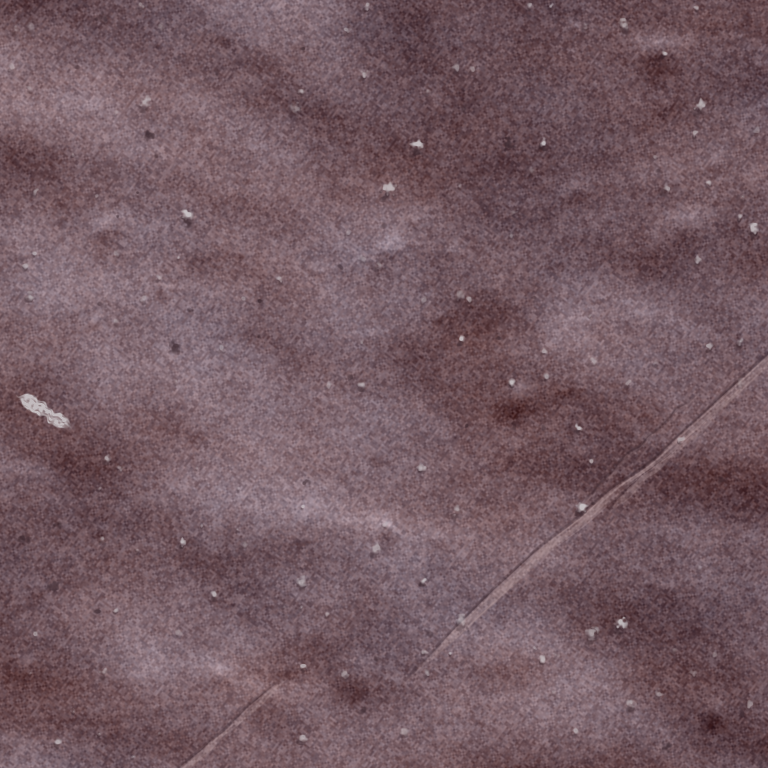
Reproduce this texture procedurally as a WebGL 2 fragment shader.

```glsl
#version 300 es
precision highp float;
// Weathered mauve-brown surface: streaky cloud mottling from layered noise,
// soft relief bumps, scattered pale and dark grit with small shadows,
// fine grain, and a few tapered diagonal scratches.

#define BASE_COLOR vec3(0.449, 0.352, 0.378)
#define PALE_COLOR vec3(0.66, 0.56, 0.565)
#define GRIT_COLOR vec3(0.80, 0.78, 0.79)
#define DARK_COLOR vec3(0.21, 0.14, 0.165)
#define MOTTLE_GAIN 0.39
#define BUMP_GAIN 0.10
#define GRAIN_GAIN 0.155
#define HUE_GAIN 0.06
#define GRIT_RADIUS 0.0056

uniform vec2 u_resolution;
out vec4 outColor;

float hash(vec2 p) {
    vec3 q = fract(p.xyx * 0.1031);
    q += dot(q, q.yzx + 33.33);
    return fract((q.x + q.y) * q.z);
}

vec2 hash2(vec2 p) {
    return vec2(hash(p + 17.3), hash(p + 71.9));
}

float noise(vec2 p) {
    vec2 i = floor(p), f = fract(p);
    f = f * f * (3.0 - 2.0 * f);
    return mix(mix(hash(i), hash(i + vec2(1, 0)), f.x),
               mix(hash(i + vec2(0, 1)), hash(i + vec2(1, 1)), f.x), f.y);
}

float fbm(vec2 p) {
    float sum = 0.0, weight = 0.45;
    for (int k = 0; k < 5; k++) {
        sum += weight * noise(p);
        p = mat2(1.94, 0.36, -0.36, 1.94) * p + 13.7;
        weight *= 0.58;
    }
    return sum;
}

// Sparse soft mounds: lit above, shaded below.
float bumps(vec2 p, float cells, float share) {
    vec2 id = floor(p * cells);
    vec2 d = (fract(p * cells) - 0.33 - 0.34 * hash2(id)) / vec2(1.25, 0.9);
    float r = mix(0.07, 0.125, hash(id + 5.1));
    vec2 lift = vec2(0.1, 0.8) * r;
    float lit = exp(-dot(d - lift, d - lift) / (r * r));
    float shade = exp(-dot(d + lift, d + lift) / (r * r));
    return step(hash(id + 9.4), share) * (lit - 1.1 * shade);
}

// Scattered grit: x is the pale cover, y the dark cover.
vec2 grit(vec2 p, float cells, float radius, float share, float px) {
    vec2 id = floor(p * cells);
    vec2 d = (fract(p * cells) - 0.3 - 0.4 * hash2(id)) / cells;
    float kind = hash(id + 3.7);
    float r = radius * mix(0.5, 1.15, pow(hash(id + 8.2), 1.5));
    float rough = (noise(p * 240.0) - 0.5) * r * 1.2;
    float soft = 0.4 * r + px;
    vec2 fall = vec2(-0.35, -1.1) * r;
    float body = 1.0 - smoothstep(-soft, soft, length(d) + rough - 0.7 * r);
    float shadow = 1.0 - smoothstep(-soft, soft, length(d - fall) + rough - 0.8 * r);
    float present = step(hash(id + 6.6), share) * mix(0.4, 1.0, hash(id + 2.9));
    return present * (kind < 0.68 ? vec2(body, 0.65 * shadow * (1.0 - body))
                                  : vec2(0.0, 0.8 * body));
}

// Tapered, gently bowed scratch from a to b: x is pale cover, y its dark rim.
vec2 scratch(vec2 p, vec2 a, vec2 b, float width, float bow, float px) {
    vec2 axis = normalize(b - a);
    float s = dot(p - a, axis) / length(b - a);
    float t = dot(p - a, vec2(-axis.y, axis.x));
    t -= bow * sin(6.283 * s) + 0.005 * (noise(vec2(s * 14.0, a.x * 40.0)) - 0.5);
    float ends = smoothstep(0.0, 0.2, s) * (1.0 - smoothstep(0.8, 1.0, s));
    float w = width * ends * mix(0.5, 1.25, noise(vec2(s * 11.0, 4.0)));
    float soft = 0.0011 + px;
    float core = 1.0 - smoothstep(-soft, soft, abs(t) - w);
    float rim = 1.0 - smoothstep(0.0, 0.003 + px, abs(t - w - 0.0018));
    float fibre = noise(vec2(s * 22.0, t * 420.0));
    return ends * vec2(core * mix(0.25, 1.0, fibre), rim * (0.35 + 0.4 * fibre));
}

void main() {
    vec2 p = gl_FragCoord.xy / u_resolution.y;
    float px = 0.5 / u_resolution.y;

    // Cloudy tone, stretched sideways and brighter left of centre
    vec2 warp = vec2(fbm(p * 4.0 + 2.0), fbm(p * 4.0 + 31.0)) - 0.5;
    vec2 q = p + 0.1 * warp;
    float tone = MOTTLE_GAIN * (fbm(vec2(q.x * 5.5 + q.y, q.y * 10.0 + q.x * 1.5) + 8.0) - 0.5);
    tone += 0.055 * exp(-7.0 * dot(p - vec2(0.27, 0.47), p - vec2(0.27, 0.47))) - 0.018;
    tone += BUMP_GAIN * (bumps(q, 5.0, 0.34) + 0.6 * bumps(q + 0.37, 11.0, 0.25));
    tone += 0.45 * BUMP_GAIN * bumps(q + 0.71, 24.0, 0.3);

    // Fine grain on a turned grid, slow drift between reddish and bluish
    vec2 g = mat2(0.8, 0.6, -0.6, 0.8) * p;
    float grain = noise(g * 370.0) - 0.5 + 0.5 * (noise(g.yx * 190.0 + 40.0) - 0.5);
    float hue = fbm(p * vec2(6.0, 9.0) + 55.0) - 0.5 + 0.45 * (noise(g * 260.0 + 90.0) - 0.5);
    vec3 color = BASE_COLOR + tone * vec3(0.97, 1.0, 1.03) + GRAIN_GAIN * grain;
    color += HUE_GAIN * (hue - 1.2 * tone) * vec3(0.7, -0.2, -0.8);

    // Scratches: one long, a side strand, a dark companion and a short one
    vec2 marks = scratch(p, vec2(0.49, 0.07), vec2(1.12, 0.65), 0.0056, 0.009, px);
    marks = max(marks, 0.75 * scratch(p, vec2(0.78, 0.32), vec2(0.95, 0.477), 0.0042, 0.002, px));
    marks = max(marks, vec2(0.35, 0.9) * scratch(p, vec2(0.75, 0.335), vec2(0.92, 0.50), 0.002, 0.002, px));
    marks = max(marks, 0.85 * scratch(p, vec2(0.18, -0.06), vec2(0.385, 0.13), 0.0042, 0.001, px));
    color = mix(color, DARK_COLOR, 0.7 * marks.y * (1.0 - marks.x));
    color = mix(color, PALE_COLOR + 0.5 * GRAIN_GAIN * grain, 0.75 * marks.x);

    // Grit in two sizes and one bright flake
    vec2 specks = grit(p, 19.0, GRIT_RADIUS * 1.3, 0.17, px);
    specks = max(specks, 0.75 * grit(p + 0.213, 37.0, GRIT_RADIUS * 0.8, 0.1, px));
    vec2 flake = scratch(p, vec2(0.018, 0.487), vec2(0.096, 0.441), 0.0085, 0.001, px);
    specks.x = max(specks.x, min(1.4 * flake.x, 1.0));
    color = mix(color, DARK_COLOR, specks.y);
    color = mix(color, GRIT_COLOR, 0.9 * specks.x);

    outColor = vec4(clamp(color, 0.0, 1.0), 1.0);
}
```
